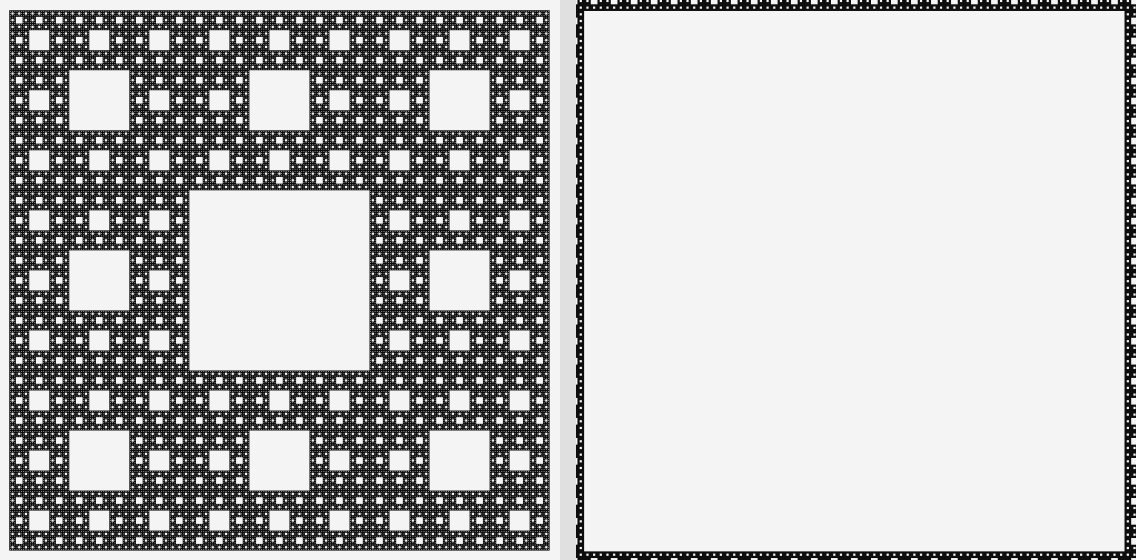
Left, the full canvas; right, a detail of the centre.
This pattern is drawn by a WebGL 2 fragment shader. Its source:

```glsl
#version 300 es
precision highp float;

uniform vec2 u_resolution;
out vec4 fragColor;

const int LEVELS = 6;
const float CARPET_SIZE = 0.965;
const vec2 CARPET_CENTER = vec2(0.499, 0.4993);
const vec3 PAPER = vec3(0.957);
const vec3 INK = vec3(0.05);

// Running length of the middle thirds of unit cells, from 0 to t
vec2 middleThirdLength(vec2 t) {
    return (floor(t) + clamp(fract(t) * 3.0 - 1.0, 0.0, 1.0)) / 3.0;
}

// Share of a square footprint that lies in the middle holes of unit cells
float holeCoverage(vec2 p, float footprint) {
    vec2 halfSize = vec2(0.5 * footprint);
    vec2 span = middleThirdLength(p + halfSize) - middleThirdLength(p - halfSize);
    return span.x * span.y / (footprint * footprint);
}

// Share of a square footprint that lies in the unit square
float squareCoverage(vec2 p, float footprint) {
    vec2 halfSize = vec2(0.5 * footprint);
    vec2 span = clamp(p + halfSize, 0.0, 1.0) - clamp(p - halfSize, 0.0, 1.0);
    return span.x * span.y / (footprint * footprint);
}

// Ink left after cutting holes at every level, each three times finer
float carpetCoverage(vec2 p, float footprint, int levels) {
    float ink = squareCoverage(p, footprint);
    float cells = 1.0;
    for (int level = 0; level < levels; level++) {
        ink *= 1.0 - holeCoverage(p * cells, footprint * cells);
        cells *= 3.0;
    }
    return ink;
}

void main() {
    float canvasSize = min(u_resolution.x, u_resolution.y);
    vec2 centered = (gl_FragCoord.xy - 0.5 * u_resolution) / canvasSize;
    vec2 carpetUv = (centered + 0.5 - CARPET_CENTER) / CARPET_SIZE + 0.5;
    float footprint = 1.0 / (canvasSize * CARPET_SIZE);

    float ink = carpetCoverage(carpetUv, footprint, LEVELS);
    fragColor = vec4(mix(PAPER, INK, ink), 1.0);
}
```
